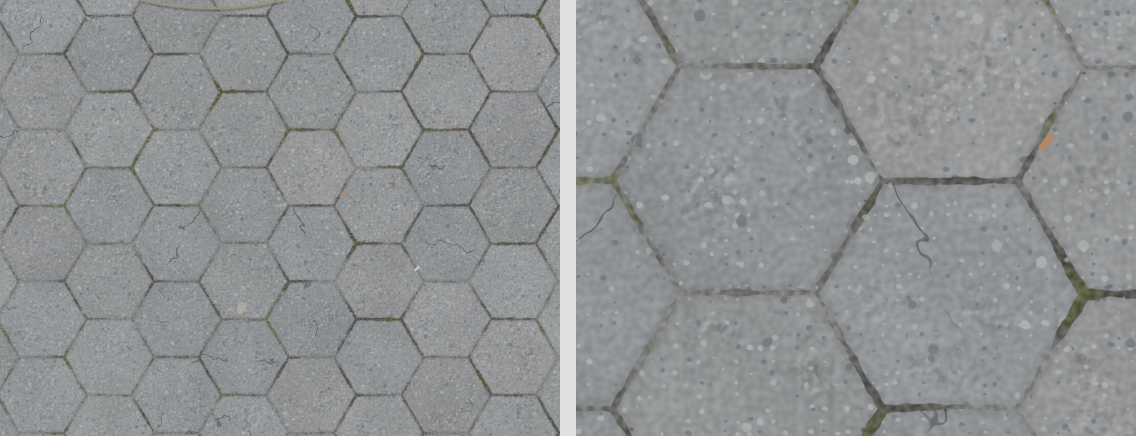
Left, the full canvas; right, a detail of the centre.
Write a Shadertoy shader that draws this texture.

```glsl
#define ROWS 5.75
#define LATTICE_ORIGIN vec2(0.535, 0.54)
#define STRETCH vec2(0.974, 1.0)
#define JOINT_HALF_WIDTH 0.013
#define CONCRETE vec3(0.573, 0.582, 0.588)
#define JOINT_DARK vec3(0.315, 0.315, 0.295)
#define JOINT_SAND vec3(0.50, 0.505, 0.495)
#define MOSS vec3(0.36, 0.39, 0.22)
#define GRAIN 0.085
#define TILE_VARIATION 0.035
#define WEAR 0.20
#define CRACKED_SHARE 0.22

vec2 hash2(vec2 p) {
    vec3 q = fract(p.xyx * vec3(0.1031, 0.1030, 0.0973));
    q += dot(q, q.yzx + 33.33);
    return fract((q.xx + q.yz) * q.zy);
}

float gradientDot(vec2 cell, vec2 offset) {
    float angle = 6.2832 * hash2(cell).x;
    return dot(vec2(cos(angle), sin(angle)), offset);
}

float noise(vec2 p) {
    vec2 i = floor(p), f = p - i;
    vec2 u = f * f * f * (f * (f * 6.0 - 15.0) + 10.0);
    vec2 e = vec2(1, 0);
    return mix(mix(gradientDot(i, f), gradientDot(i + e, f - e), u.x),
               mix(gradientDot(i + e.yx, f - e.yx), gradientDot(i + 1.0, f - 1.0), u.x), u.y);
}

float fbm(vec2 p) {
    float sum = 0.0, amp = 1.0;
    for (int i = 0; i < 3; i++) {
        sum += amp * noise(p);
        p = mat2(1.6, 1.2, -1.2, 1.6) * p + 17.3;
        amp *= 0.55;
    }
    return sum;
}

// xy: position inside the flat-topped hexagon, zw: integer tile id
vec4 hexTile(vec2 p) {
    const vec2 s = vec2(1.7320508, 1.0);
    vec2 a = mod(p + 0.5 * s, s) - 0.5 * s;
    vec2 b = mod(p, s) - 0.5 * s;
    vec2 local = dot(a, a) < dot(b, b) ? a : b;
    return vec4(local, round((p - local) / (0.5 * s)));
}

float hexEdge(vec2 p) {
    p = abs(p);
    return 0.5 - max(p.y, 0.8660254 * p.x + 0.5 * p.y);
}

// x: coverage of a scattered stone, y: its random tone
vec2 stones(vec2 p, float cells, float density, float px) {
    vec2 g = p * cells, id = floor(g);
    vec2 pos = hash2(id + 3.7), kind = hash2(id + 91.0);
    vec2 d = fract(g) - mix(vec2(0.3), vec2(0.7), pos);
    float radius = mix(0.10, 0.27, kind.y * kind.y) + 0.08 * noise(g * 3.0);
    float blur = px * cells;
    float cover = 1.0 - smoothstep(radius - blur, radius + blur, length(d * vec2(1.0, 0.8 + 0.5 * pos.x)));
    return vec2(cover * step(kind.x, density), fract(kind.y * 37.0 + pos.y));
}

float segment(vec2 p, vec2 dir, float halfLength) {
    return length(p - dir * clamp(dot(p, dir), -halfLength, halfLength));
}

void mainImage(out vec4 fragColor, in vec2 fragCoord) {
    float px = ROWS / iResolution.y;
    vec2 p = fragCoord * px;
    vec2 q = p * STRETCH - LATTICE_ORIGIN;
    vec4 tile = hexTile(q + 0.012 * vec2(noise(q * 2.3), noise(q * 2.3 + 40.0)));
    vec2 rnd = hash2(tile.zw + 50.0);
    float edge = hexEdge(tile.xy) + 0.012 * noise(q * 10.0) + 0.006 * noise(q * 27.0);

    // Concrete face: tile tone, stains and grain
    vec3 col = CONCRETE + TILE_VARIATION * (rnd.x - 0.5) + vec3(0.004, 0.0, -0.006) * (rnd.y - 0.5);
    col += 0.028 * fbm(q * 1.7) + GRAIN * (0.75 * noise(q * 31.0) + 0.35 * fbm(q * 13.0));

    // Rough, pitted patches lit from the upper left
    vec2 worn = q + 5.0 * rnd;
    float patchMask = smoothstep(-0.05, 0.4, fbm(worn * 2.6)) * smoothstep(0.03, 0.16, edge);
    float height = fbm(worn * 12.0);
    float relief = height - fbm((worn + vec2(-0.012, 0.014)) * 12.0);
    col += patchMask * WEAR * (0.6 * relief - 0.55 * smoothstep(0.2, 0.65, height));

    // Exposed aggregate in two sizes
    for (int i = 0; i < 2; i++) {
        vec2 stone = stones(q + 8.0 * float(i), 19.0 - 8.0 * float(i), 0.34 - 0.18 * float(i), px);
        vec3 tone = stone.y > 0.36 ? vec3(0.66, 0.67, 0.67) + 0.06 * stone.y : vec3(0.43, 0.45, 0.48);
        col = mix(col, tone, 0.7 * stone.x);
    }

    // Hairline cracks across some tiles
    float angle = 6.2832 * rnd.x;
    float crack = abs(dot(tile.xy, vec2(cos(angle), sin(angle))) + 0.16 * fbm(worn * 3.5));
    float crackFade = smoothstep(-0.15, 0.2, noise(worn * 3.0)) * step(rnd.y, CRACKED_SHARE);
    col -= 0.16 * crackFade * (1.0 - smoothstep(0.002, 0.005 + px, crack));

    // Joints: unevenly filled, deeper towards the upper right, mossy in places
    float depth = smoothstep(-0.45, 0.4, noise(q * 1.6 + 9.0) + 0.5 * noise(q * 6.0)
                             + 0.05 * (q.x - 3.8) + 0.06 * (q.y - 2.5));
    float moss = smoothstep(0.12, 0.42, noise(q * 1.9 + 23.0) + 0.25 * noise(q * 8.0));
    float width = JOINT_HALF_WIDTH * (0.75 + 0.5 * depth + 0.6 * moss);
    float joint = 1.0 - smoothstep(width - px, width + px, edge);
    vec3 filling = mix(JOINT_SAND, JOINT_DARK, depth);
    filling = mix(filling, MOSS, 0.65 * moss) + 0.16 * noise(q * 34.0);
    col -= 0.045 * (1.0 - smoothstep(0.0, 0.055, edge));
    col = mix(col, filling, 0.92 * joint);

    // Grit caught along the joints
    vec2 grit = stones(q + 31.0, 16.0, 0.35, px);
    float nearJoint = 1.0 - smoothstep(0.02, 0.06, edge);
    col = mix(col, mix(vec3(0.30, 0.30, 0.33), vec3(0.72, 0.72, 0.70), grit.y), 0.65 * grit.x * nearJoint);

    // Pale spot, small chips and a thin wire at the top
    float spot = length(p - vec2(3.19, 1.68)) + 0.06 * noise(p * 11.0);
    col = mix(col, vec3(0.69, 0.69, 0.65), 0.8 * (1.0 - smoothstep(0.065, 0.085, spot)));
    const vec2 chips[3] = vec2[3](vec2(4.53, 3.21), vec2(5.92, 4.08), vec2(5.50, 2.21));
    for (int i = 0; i < 3; i++) {
        float turn = 0.9 + 1.5 * float(i);
        float chip = segment(p - chips[i], vec2(cos(turn), sin(turn)), 0.03);
        vec3 tint = i < 2 ? vec3(0.70, 0.53, 0.40) : vec3(0.78, 0.79, 0.78);
        col = mix(col, tint, 1.0 - smoothstep(0.015 - px, 0.015 + px, chip));
    }
    float along = (p.x - 2.80) / 0.93;
    float wire = p.y - (ROWS - 0.11 + 0.11 * along * along);
    col -= 0.10 * (1.0 - smoothstep(0.01, 0.035, abs(wire + 0.025))) * step(abs(along), 1.0);
    col = mix(col, vec3(0.60, 0.58, 0.48), 1.0 - smoothstep(0.014 - px, 0.014 + px, abs(wire)));

    fragColor = vec4(clamp(col, 0.0, 1.0), 1.0);
}
```
